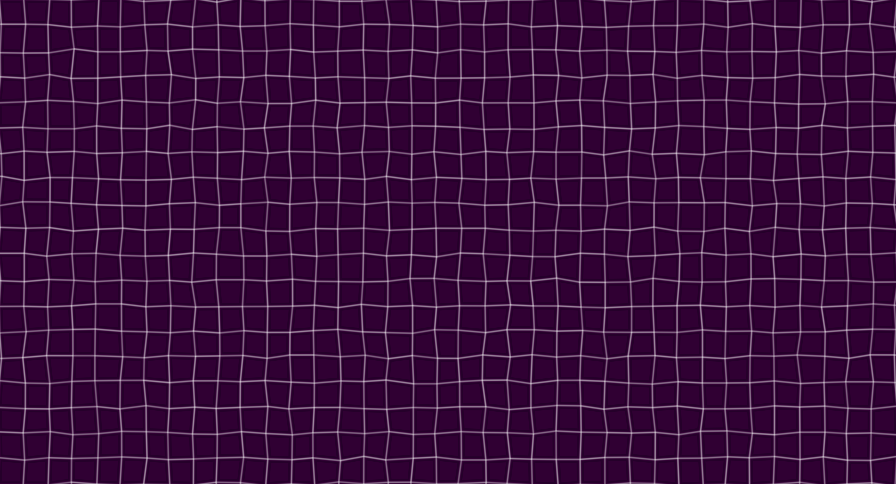
This pattern is drawn by a WebGL 2 fragment shader. Its source:

```glsl
#version 300 es
precision highp float;
// Hand-drawn wire grid: thin translucent white lines with jittered crossings on deep purple.

uniform vec2 u_resolution;
out vec4 fragColor;

const vec2 CELLS = vec2(37.0, 19.0);        // repeats across and down
const float JITTER = 0.085;                 // crossing offset, in cells
const float HALF_WIDTH = 0.0016;            // lengths below are in canvas heights
const float RIM_OFFSET = 0.0056;
const float RIM_CORE = 0.0012;
const float RIM_EDGE = 0.0024;
const float LINE_ALPHA = 0.455;
const float ALPHA_SPREAD = 0.18;            // opacity variation between segments
const vec3 GROUND = vec3(0.19, 0.0, 0.20);
const vec3 RIM = vec3(0.145, 0.0, 0.165);
const vec3 WIRE = vec3(1.0);

float hash(vec2 p) {
    return fract(sin(dot(p, vec2(127.1, 311.7))) * 43758.5453);
}

// Position of a grid crossing after its random displacement
vec2 crossing(vec2 id, vec2 cell, float amount) {
    vec2 offset = vec2(hash(id), hash(id + 57.3)) * 2.0 - 1.0;
    return (id + offset * amount) * cell;
}

float segmentDistance(vec2 p, vec2 a, vec2 b) {
    vec2 ab = b - a;
    float t = clamp(dot(p - a, ab) / dot(ab, ab), 0.0, 1.0);
    return length(p - a - ab * t);
}

// Opacity of a soft stroke at distance d, varied by segment
float strokeAlpha(float d, vec2 seed, float blur) {
    float coverage = 1.0 - smoothstep(HALF_WIDTH - blur, HALF_WIDTH + blur, d);
    return coverage * LINE_ALPHA * (1.0 + ALPHA_SPREAD * (2.0 * hash(seed) - 1.0));
}

// Horizontal and vertical wire opacity (xy) and distance to the nearest wire (z)
vec3 wireGrid(vec2 p, vec2 cell, float blur) {
    vec2 nearest = floor(p / cell + 0.5);
    vec3 grid = vec3(0.0, 0.0, 1.0);
    for (int j = -1; j <= 0; j++) {
        for (int i = -1; i <= 0; i++) {
            vec2 id = nearest + vec2(i, j);
            vec2 a = crossing(id, cell, JITTER);
            float across = segmentDistance(p, a, crossing(id + vec2(1.0, 0.0), cell, JITTER));
            float upward = segmentDistance(p, a, crossing(id + vec2(0.0, 1.0), cell, JITTER));
            grid.x = max(grid.x, strokeAlpha(across, id + 11.7, blur));
            grid.y = max(grid.y, strokeAlpha(upward, id + 83.1, blur));
            grid.z = min(grid.z, min(across, upward));
        }
    }
    return grid;
}

void main() {
    vec2 p = gl_FragCoord.xy / u_resolution.y;
    vec2 cell = vec2(u_resolution.x / u_resolution.y, 1.0) / CELLS;
    vec3 grid = wireGrid(p, cell, 0.8 / u_resolution.y);

    // Narrow dark rim beside each wire
    float rim = 1.0 - smoothstep(RIM_CORE, RIM_EDGE, abs(grid.z - RIM_OFFSET));
    vec3 color = mix(GROUND, RIM, rim);

    // Overlapping translucent strokes brighten the crossings
    color = mix(color, WIRE, 1.0 - (1.0 - grid.x) * (1.0 - grid.y));
    fragColor = vec4(color, 1.0);
}
```
